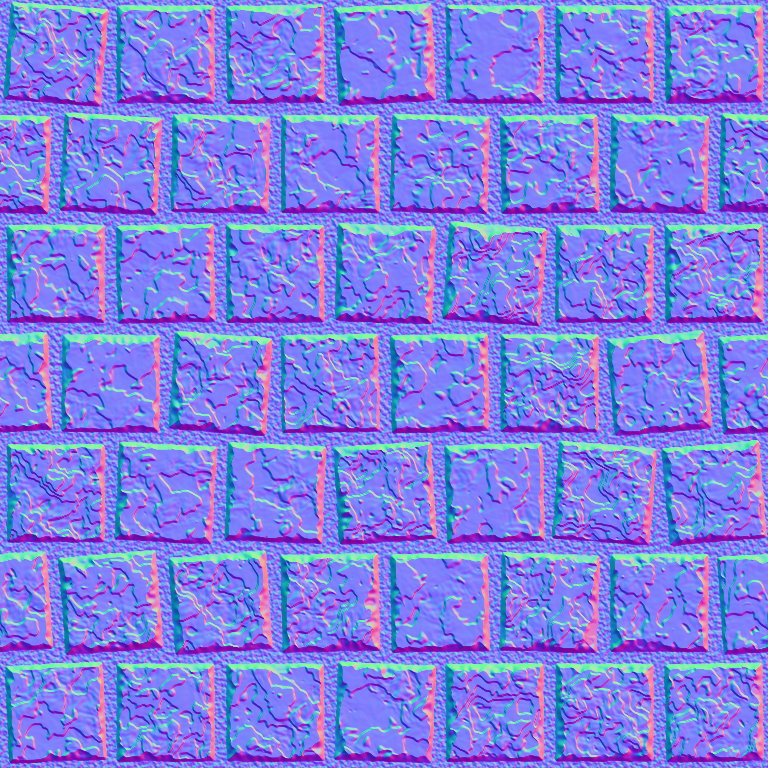
Give the GLSL for this texture map, as a Shadertoy shader.

```glsl
vec2 hash2(vec2 p) {
    vec3 a = fract(p.xyx * vec3(0.1031, 0.1030, 0.0973));
    a += dot(a, a.yzx + 33.33);
    return fract((a.xx + a.yz) * a.zy);
}

float gradientDot(vec2 corner, vec2 offset) {
    float angle = 6.2832 * hash2(corner).x;
    return dot(vec2(cos(angle), sin(angle)), offset);
}

float gradientNoise(vec2 p) {
    vec2 i = floor(p), f = p - i;
    vec2 u = f * f * f * (f * (f * 6.0 - 15.0) + 10.0);
    vec2 e = vec2(1.0, 0.0);
    return mix(mix(gradientDot(i, f), gradientDot(i + e, f - e), u.x),
               mix(gradientDot(i + e.yx, f - e.yx), gradientDot(i + 1.0, f - 1.0), u.x), u.y);
}

float roundedBox(vec2 p, float halfSize, float radius) {
    vec2 q = abs(p) - halfSize + radius;
    return length(max(q, 0.0)) + min(max(q.x, q.y), 0.0) - radius;
}

// Flat plates separated by steep, broken ledges
float fracturedFace(vec2 q, vec2 seed) {
    q += 0.06 * vec2(gradientNoise(q * 5.0), gradientNoise(q * 5.0 + 31.0));
    float f = gradientNoise(q * 2.6) + 0.45 * gradientNoise(q * 6.5) + 0.2 * gradientNoise(q * 15.0);
    f = f * mix(1.5, 4.0, seed.x) + seed.y;
    float ledges = floor(f) + smoothstep(0.8, 1.0, fract(f));
    float roughArea = smoothstep(-0.15, 0.35, gradientNoise(q * 2.2 + 17.0) + 0.3 * seed.x - 0.1);
    float grain = gradientNoise(q * 11.0) + 0.5 * gradientNoise(q * 24.0);
    return 0.036 * ledges + 0.003 * f + mix(0.003, 0.021, roughArea) * grain;
}

// Relief in units of one stone cell
float surfaceHeight(vec2 p) {
    float mortar = 0.019 * gradientNoise(p * 25.0) + 0.008 * gradientNoise(p * 47.0);

    // Running bond: every other course moves by half a stone
    float course = floor(p.y);
    p.x -= 0.5 * mod(course, 2.0);
    vec2 id = vec2(mod(floor(p.x), 7.0), course);
    vec2 seed = hash2(id + 3.7);
    vec2 local = fract(p) - vec2(0.51, 0.505);

    // Most stones lie nearly straight, a few are tilted
    float lean = 2.0 * hash2(id + 41.3).x - 1.0;
    float angle = 0.085 * lean * abs(lean);
    local = mat2(cos(angle), sin(angle), -sin(angle), cos(angle)) * local;
    vec2 q = local + 40.0 * seed;

    // Chipped rim of uneven width
    float inside = -roundedBox(local, 0.443, 0.02) + 0.009 * gradientNoise(q * 8.0);
    float chip = clamp(0.45 + gradientNoise(q * 4.5) + 0.6 * gradientNoise(q * 13.0), 0.0, 1.0);
    float rim = 0.15 * inside / mix(0.03, 0.115, chip * chip);
    float face = 0.14 + fracturedFace(q, seed);
    return max(mortar, min(rim, face));
}

void mainImage(out vec4 fragColor, in vec2 fragCoord) {
    vec2 p = 7.0 * fragCoord / iResolution.xy;

    // Central differences, wide enough to smooth the ledges
    vec2 e = vec2(0.0075, 0.0);
    vec2 slope = vec2(surfaceHeight(p + e) - surfaceHeight(p - e),
                      surfaceHeight(p + e.yx) - surfaceHeight(p - e.yx)) / (2.0 * e.x);

    // Encode the surface normal as colour
    vec3 normal = normalize(vec3(-slope, 1.0));
    fragColor = vec4(0.5 + 0.49 * normal, 1.0);
}
```
